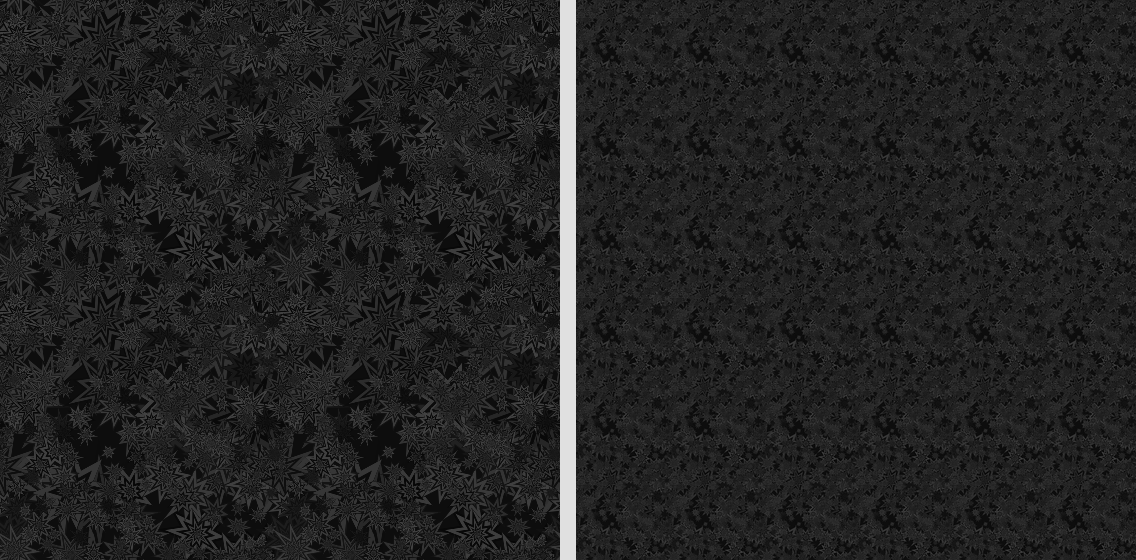
Left: one tile. Right: repeated 3 by 3.
A three.js fragment shader for this pattern:

```glsl
#define REPEATS 2.0        // whole tiles across the canvas
#define LAYERS 5           // from large shards to small stars
#define BASE_CELLS 3.0     // grid cells per tile in the first layer
#define LAYER_GROWTH 1.55  // finer grid for each layer
#define SOFTNESS 0.0012    // edge width in canvas units
#define RADIUS_MIN 0.5     // star radius in cells, at most 1
#define RADIUS_MAX 1.0
#define DARK_LOW 0.025
#define DARK_HIGH 0.085
#define LIGHT_LOW 0.17
#define LIGHT_HIGH 0.275
#define SHADOW_SHARE 0.1   // share of stars with dim bands

varying vec2 vUv;

const float PI = 3.14159265;

vec4 hash4(vec3 seed) {
  vec4 p = fract(seed.xyzx * vec4(0.1031, 0.1030, 0.0973, 0.1099));
  p += dot(p, p.wzxy + 33.33);
  return fract((p.xxyz + p.yzzw) * p.zywx);
}

// x: scaled star radius, 1 on the outline; y: outline distance per unit of x
vec2 starMetric(vec2 p, float points, float valley, float turn, vec3 seed) {
  float sector = 2.0 * PI / points;
  float angle = (atan(p.y, p.x) + PI) / sector + turn;
  float ray = mod(floor(angle), points);
  float fold = abs(fract(angle) - 0.5) * sector;
  vec2 q = length(p) * vec2(cos(fold), sin(fold));

  // each ray has its own length, all rays share the valley radius
  float tip = mix(0.65, 1.0, hash4(seed + vec3(ray * 7.0, 61.0, 23.0)).x);
  vec2 inner = valley * vec2(cos(sector * 0.5), sin(sector * 0.5));
  vec2 normal = normalize(vec2(inner.y, tip - inner.x));
  float outline = tip * normal.x;
  return vec2(dot(q, normal) / outline, outline);
}

// paints one star of nested bands over the tone below it
float paintStar(float below, vec2 p, float soft, vec3 seed, float depth) {
  vec4 shape = hash4(seed + 11.0);
  vec4 look = hash4(seed + 37.0);
  float radius = mix(RADIUS_MIN, RADIUS_MAX, shape.x);
  float points = 8.0 + floor(shape.y * 3.0);
  float valley = mix(0.32, 0.44, shape.z);
  p /= radius;
  if (dot(p, p) > 1.1) return below;

  vec2 star = starMetric(p, points, valley, shape.w, seed);
  float sharpness = star.y * radius / soft;
  float cover = clamp(0.5 + (1.0 - star.x) * sharpness, 0.0, 1.0);

  // alternating rings that shrink by a fixed ratio towards the centre
  float shrink = mix(0.55, 0.85, look.x) + 0.15 * depth;
  float level = max(star.x, 0.01);
  float ring = mix(0.4, 0.8, look.y) - log(level) / shrink;
  float wave = abs(fract(ring) - 0.5) - 0.25;
  float band = clamp(0.5 + wave * shrink * level * sharpness, 0.0, 1.0);

  float dark = mix(DARK_LOW, DARK_HIGH, look.z);
  float light = mix(LIGHT_LOW, LIGHT_HIGH, look.w);
  light *= mix(0.85, 1.0, depth);
  if (fract(look.w * 17.0) < SHADOW_SHARE) light = dark + 0.05;
  return mix(below, mix(dark, light, band), cover);
}

void main() {
  vec2 tile = vUv * REPEATS;
  float tone = 0.05;

  for (int i = 0; i < LAYERS; i++) {
    float layer = float(i);
    float depth = layer / float(LAYERS - 1);
    float cells = floor(BASE_CELLS * pow(LAYER_GROWTH, layer) + 0.5);
    float presence = mix(1.1, 0.4, depth);
    float soft = SOFTNESS * REPEATS * cells;
    vec2 grid = tile * cells;
    vec2 home = floor(grid);

    // neighbouring cells, wrapped at the tile border
    for (int y = -1; y <= 1; y++) {
      for (int x = -1; x <= 1; x++) {
        vec2 cell = home + vec2(float(x), float(y));
        vec3 seed = vec3(mod(cell, cells), layer * 19.0 + 5.0);
        vec4 place = hash4(seed);
        if (place.z < presence) {
          tone = paintStar(tone, grid - cell - place.xy, soft, seed, depth);
        }
      }
    }
  }

  gl_FragColor = vec4(vec3(tone), 1.0);
}
```
